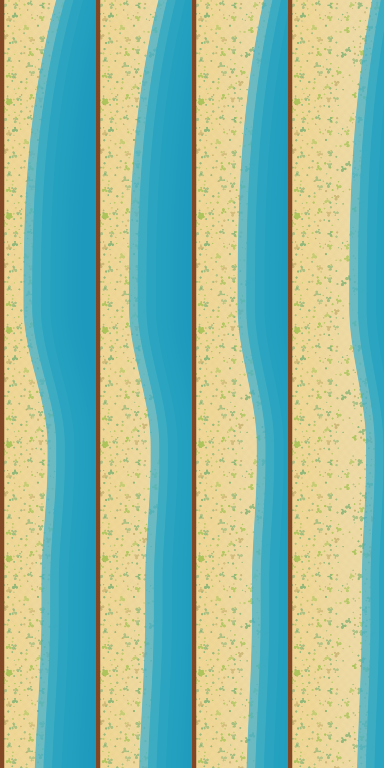
Give the GLSL for this pattern, as a Shadertoy shader.

```glsl
vec3 hash3(vec2 p) {
    vec3 q = vec3(dot(p, vec2(127.1, 311.7)), dot(p, vec2(269.5, 183.3)), dot(p, vec2(419.2, 371.9)));
    return fract(sin(q) * 43758.55);
}

// Distance of the shore from the panel's left side, t running down the canvas
float shoreline(float t, float panel) {
    float bend = 0.34 * pow(max(1.0 - t / 0.4, 0.0), 2.6)
               + 0.25 * smoothstep(0.4, 0.58, t)
               - 0.063 * smoothstep(0.6, 0.76, t)
               - 0.078 * smoothstep(0.8, 1.05, t);
    return 0.245 + panel * (0.083 + 0.016 * panel) + bend * (1.0 - 0.1 * panel);
}

vec3 plantTint(float pick) {
    vec3 tint = mix(vec3(0.55, 0.71, 0.47), vec3(0.67, 0.77, 0.36), step(0.45, pick));
    return mix(tint, vec3(0.76, 0.68, 0.42), step(0.8, pick));
}

// Jittered cellular clumps of round leaves, repeating after a number of rows
vec3 scatter(vec3 ground, vec2 p, float size, float rows, int leaves, float radius, float px) {
    vec2 cell = floor(p / size);
    for (int j = -1; j <= 1; j++)
    for (int i = -1; i <= 1; i++) {
        vec2 id = cell + vec2(i, j);
        vec2 key = vec2(id.x, mod(id.y, rows)) + rows * 3.0;
        vec3 h = hash3(key), look = hash3(key + 57.0);
        vec2 center = (id + 0.15 + 0.7 * h.xy) * size;
        float bare = smoothstep(0.5, 0.54, center.x) * (1.0 - smoothstep(0.66, 0.7, center.x));
        if (h.z > 0.68 - 0.45 * bare) continue;

        float d = 1.0;
        for (int k = 0; k < leaves; k++) {
            float a = 6.28 * look.x + 2.1 * float(k);
            vec2 offset = k == 0 ? vec2(0) : 1.35 * radius * vec2(cos(a), sin(a));
            float r = radius * (0.55 + 0.6 * fract(look.y * 7.0 + 0.37 * float(k)));
            d = min(d, length(p - center - offset) - r);
        }
        float cover = 1.0 - smoothstep(-0.5 * px, 0.5 * px, d);
        ground = mix(ground, plantTint(look.z), cover * (0.55 + 0.4 * look.y));
    }
    return ground;
}

void mainImage(out vec4 fragColor, in vec2 fragCoord) {
    vec2 uv = fragCoord / iResolution.xy;
    float px = 8.0 / iResolution.y;
    float panel = floor(uv.x * 4.0);
    float t = 1.0 - uv.y;
    vec2 p = vec2(fract(uv.x * 4.0), t * 8.0);

    // Sand with faint grain
    vec3 color = mix(vec3(0.935, 0.838, 0.585), vec3(0.93, 0.85, 0.64), smoothstep(0.1, 0.7, p.x));
    color += 0.006 * sin(p.x * 70.0 + sin(p.y * 23.0)) * sin(p.y * 61.0);

    // Small specks, leafy clumps and one larger bush per tile
    color = scatter(color, p, 0.0595, 20.0, 1, 0.011, px);
    color = scatter(color, p, 0.119, 10.0, 4, 0.0145, px);
    vec2 bush = vec2(p.x - 0.095, mod(p.y - 1.06 + 0.595, 1.19) - 0.595);
    float rim = 0.034 + 0.005 * sin(5.0 * atan(bush.y, bush.x + 0.0001));
    color = mix(color, vec3(0.65, 0.76, 0.34), 0.9 * (1.0 - smoothstep(-0.5 * px, 0.5 * px, length(bush) - rim)));

    // Translucent shallows stepping down to deep water
    float depth = p.x - shoreline(t, panel);
    vec4 edge = smoothstep(-0.6 * px, 0.6 * px, vec4(depth) - vec4(0.0, 0.09, 0.18, 0.28));
    color = mix(color, vec3(0.25, 0.69, 0.80), 0.75 * edge.x);
    color = mix(color, vec3(0.22, 0.67, 0.765), 0.92 * edge.y);
    color = mix(color, vec3(0.165, 0.645, 0.752), edge.z);
    vec3 deep = mix(vec3(0.14, 0.63, 0.748), vec3(0.11, 0.60, 0.74), smoothstep(0.3, 0.65, depth));
    color = mix(color, deep, edge.w);

    // Wooden divider
    color = mix(vec3(0.51, 0.28, 0.14), color, smoothstep(-0.5 * px, 0.5 * px, p.x - 0.045));
    fragColor = vec4(color, 1.0);
}
```
